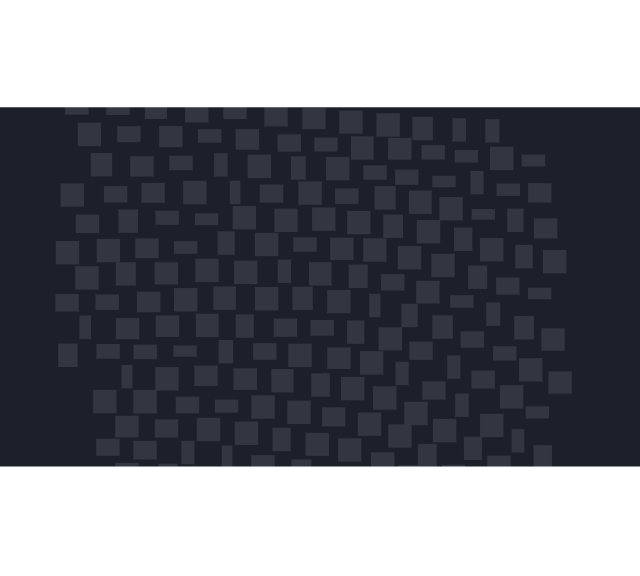
Write a Shadertoy shader that draws this background.

```glsl
// Lengths are in canvas widths
const vec3 MARGIN_COLOR = vec3(1.0);
const vec3 BAND_COLOR = vec3(0.110, 0.125, 0.165);
const vec3 TILE_COLOR = vec3(0.198, 0.212, 0.252);

const float BAND_BOTTOM = 0.1711;
const float BAND_TOP = 0.7324;

const int FIRST_ROW = -6;
const int LAST_ROW = 8;
const int FIRST_COLUMN = -4;
const int LAST_COLUMN = 11;
const vec2 LATTICE_ORIGIN = vec2(0.3229, 0.4779);
const float COLUMN_STEP = 0.0625;
const float ROW_STEP = 0.0413;
const float LEFT_LIMIT = 0.098;
const float RIGHT_LIMIT = 0.881;

const float BEND_START = 0.6055;
const float BEND_SOFTNESS = 0.078;
const float BEND_SLOPE = 0.4;
const float ROW_SPREAD = 0.075;

const float TILE_SIZE = 0.0365;
const float JITTER = 0.006;

vec3 hash3(vec2 cell) {
    vec3 h = fract(cell.xyx * vec3(0.1031, 0.1030, 0.0973));
    h += dot(h, h.yxz + 33.33);
    return fract((h.xxy + h.yzz) * h.zyx);
}

float boxDistance(vec2 p, vec2 halfSize) {
    vec2 d = abs(p) - halfSize;
    return length(max(d, 0.0)) + min(max(d.x, d.y), 0.0);
}

float coverage(float dist, float pixel) {
    return clamp(0.5 - dist / pixel, 0.0, 1.0);
}

// Staggered lattice that tightens and bends downward on the right
vec2 latticePoint(float column, float row) {
    float tighten = 0.00081 + 0.00013 * max(row, 0.0);
    float x = LATTICE_ORIGIN.x + COLUMN_STEP * column
            - tighten * column * max(column, 0.0)
            + 0.0117 * max(-row - 2.0, 0.0);

    float d = x - BEND_START;
    float bend = 0.5 * (d + sqrt(d * d + BEND_SOFTNESS * BEND_SOFTNESS));
    float drop = BEND_SLOPE * bend + 0.05 * max(LATTICE_ORIGIN.x - x, 0.0);
    drop += row * (ROW_STEP + ROW_SPREAD * bend);
    drop += row * row * 0.0025 * (x - 0.3516);
    return vec2(x, LATTICE_ORIGIN.y - drop);
}

// One side is always full length, the other varies
vec2 tileHalfSize(float shape, float orientation) {
    float side = clamp(mix(0.45, 1.2, shape), 0.0, 1.0);
    vec2 proportions = orientation < 0.55 ? vec2(1.0, side) : vec2(side, 1.0);
    return 0.5 * TILE_SIZE * proportions;
}

float tileField(vec2 p, float pixel) {
    float mask = 0.0;
    for (int j = FIRST_ROW; j <= LAST_ROW; j++) {
        float row = float(j);
        float stagger = 0.5 * mod(row, 2.0);
        float left = LEFT_LIMIT + 0.045 * step(3.5, row);
        float right = RIGHT_LIMIT - 0.00005 * row * row * row * row;

        for (int i = FIRST_COLUMN; i <= LAST_COLUMN; i++) {
            vec2 center = latticePoint(float(i) + stagger, row);
            if (center.x < left || center.x > right) continue;

            vec3 random = hash3(vec2(float(i), row) + 17.0);
            center += JITTER * (random.xy - 0.5);
            vec2 halfSize = tileHalfSize(random.z, fract(7.0 * random.x + random.y));
            mask = max(mask, coverage(boxDistance(p - center, halfSize), pixel));
        }
    }
    return mask;
}

void mainImage(out vec4 fragColor, in vec2 fragCoord) {
    float pixel = 1.0 / iResolution.x;
    vec2 p = fragCoord * pixel;

    float bandDistance = abs(p.y - 0.5 * (BAND_BOTTOM + BAND_TOP))
                       - 0.5 * (BAND_TOP - BAND_BOTTOM);
    float band = coverage(bandDistance, pixel);

    vec3 color = MARGIN_COLOR;
    if (band > 0.0) {
        vec3 interior = mix(BAND_COLOR, TILE_COLOR, tileField(p, pixel));
        color = mix(MARGIN_COLOR, interior, band);
    }
    fragColor = vec4(color, 1.0);
}
```
